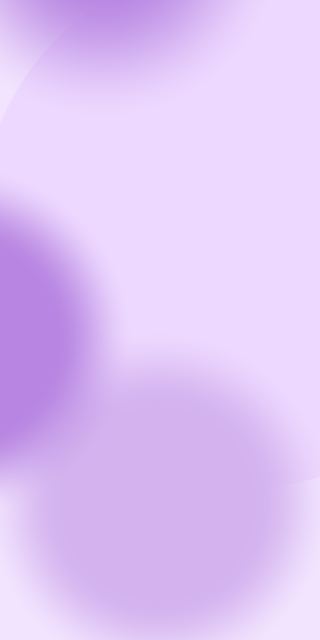
Give the GLSL for this background, as a Shadertoy shader.

```glsl
// Soft lilac backdrop: a large pale disc behind three blurred purple discs.

// Coverage of a disc whose rim fades over radius +- blur
float softDisc(vec2 p, vec2 center, float radius, float blur) {
    return 1.0 - smoothstep(radius - blur, radius + blur, length(p - center));
}

void mainImage(out vec4 fragColor, in vec2 fragCoord) {
    // Canvas width is 1, origin at the lower left
    vec2 p = fragCoord / iResolution.x;
    float pixel = 1.0 / iResolution.x;

    vec3 mist = vec3(0.95, 0.895, 1.0);
    vec3 lilac = vec3(0.93, 0.85, 1.0);
    vec3 lavender = vec3(0.83, 0.70, 0.935);
    vec3 violet = vec3(0.72, 0.525, 0.885);

    // Crisp pale disc
    vec3 color = mix(mist, lilac, softDisc(p, vec2(0.76, 1.297), 0.823, pixel));

    // Blurred discs: lower, left and top
    color = mix(color, lavender, softDisc(p, vec2(0.495, 0.425), 0.43, 0.125));
    color = mix(color, violet, softDisc(p, vec2(-0.133, 0.937), 0.432, 0.125));
    color = mix(color, violet, softDisc(p, vec2(0.32, 2.195), 0.365, 0.22));

    fragColor = vec4(color, 1.0);
}
```
